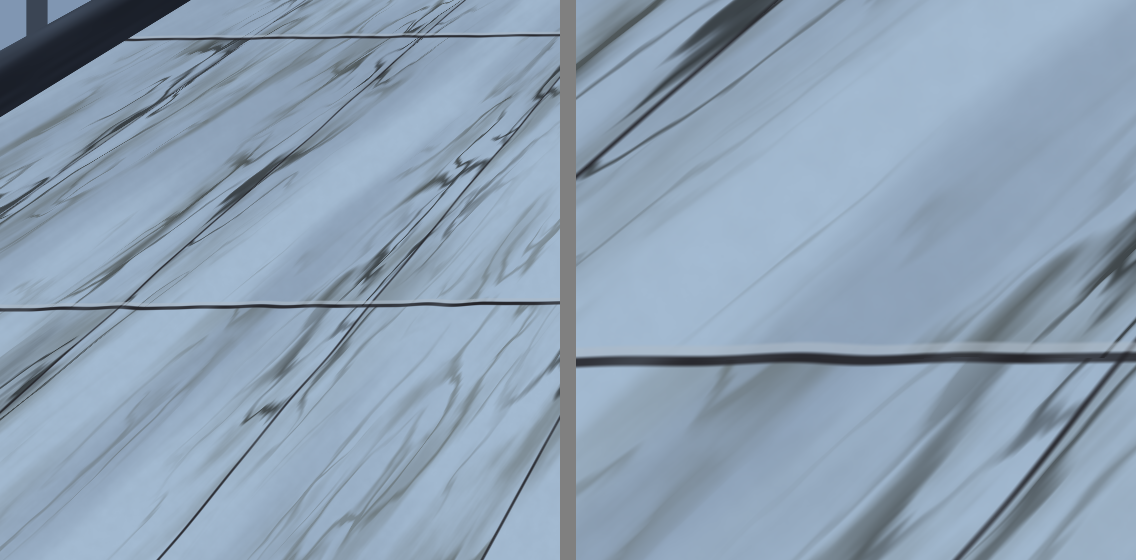
Left: the whole. Right: its middle third, enlarged.
A three.js fragment shader for this texture:

```glsl
// Draws pale blue veined marble slabs in perspective, with dark joints and a window frame in one corner.
varying vec2 vUv;

// Perspective: all long joints meet at VANISH; tile sizes are in floor units
const vec2 VANISH = vec2(1.93, 1.96);
const vec2 TILE_ORIGIN = vec2(-1.142, 0.6636);
const vec2 TILE_SIZE = vec2(0.2995, 0.309);
const float ROW_TILT = 0.011;

// Joints and frame
const float ROW_HALF_WIDTH = 0.0029;
const float COLUMN_HALF_WIDTH = 0.0015;
const float EDGE = 0.0015;
const float FRAME_INNER = -1.658;
const float FRAME_OUTER = -1.847;
const vec2 POST = vec2(0.066, 0.019);   // centre, half width

// Veins
const float VEIN_SHEAR = 0.22;
const vec2 VEIN_SCALE = vec2(5.0, 1.9);
const float CLUSTER_WIDTH = 0.17;
const float VEIN_STRENGTH = 0.85;

const vec3 MARBLE_LIGHT = vec3(0.635, 0.725, 0.815);
const vec3 MARBLE_SHADE = vec3(0.555, 0.635, 0.725);
const vec3 STAIN = vec3(0.36, 0.39, 0.38);
const vec3 VEIN_DARK = vec3(0.17, 0.19, 0.20);
const vec3 JOINT = vec3(0.14, 0.14, 0.16);
const vec3 BEVEL = vec3(0.68, 0.73, 0.78);
const vec3 FRAME_DARK = vec3(0.11, 0.13, 0.17);
const vec3 FRAME_LIGHT = vec3(0.23, 0.27, 0.33);
const vec3 GLASS = vec3(0.50, 0.59, 0.70);

float hash(vec2 p) {
  vec3 q = fract(p.xyx * 0.1031);
  q += dot(q, q.yzx + 33.33);
  return fract((q.x + q.y) * q.z);
}

float noise(vec2 p) {
  vec2 i = floor(p), f = fract(p);
  f = f * f * (3.0 - 2.0 * f);
  return mix(mix(hash(i), hash(i + vec2(1.0, 0.0)), f.x),
             mix(hash(i + vec2(0.0, 1.0)), hash(i + 1.0), f.x), f.y);
}

float fbm(vec2 p) {
  float sum = 0.0, amp = 0.5;
  for (int i = 0; i < 5; i++) {
    sum += amp * noise(p);
    p = mat2(1.6, 1.2, -1.2, 1.6) * p + 7.3;
    amp *= 0.5;
  }
  return sum;
}

// Broken hairlines along the zero crossings of warped noise
float hairlines(vec2 p) {
  float sum = 0.0;
  p += 0.9 * (vec2(fbm(p * 1.3), fbm(p * 1.3 + 19.0)) - 0.5);
  for (int i = 0; i < 4; i++) {
    float layer = float(i);
    vec2 q = p * (0.8 + 0.45 * layer) + 11.7 * layer;
    float ridge = abs(noise(q) - 0.5);
    float gate = smoothstep(0.38, 0.68, noise(q * 0.9 + 31.0));
    sum += gate * (1.0 - smoothstep(0.0, 0.055 + 0.015 * layer, ridge));
  }
  return min(sum, 1.0);
}

float stroke(float dist, float halfWidth) {
  return 1.0 - smoothstep(halfWidth - EDGE, halfWidth + EDGE, abs(dist));
}

void main() {
  // Floor coordinates, one unit per slab
  float depth = VANISH.y - vUv.y + ROW_TILT * (vUv.x - 0.5);
  float ray = (vUv.x - VANISH.x) / depth;
  vec2 slab = (vec2(ray, 1.0 / depth) - TILE_ORIGIN) / TILE_SIZE;
  slab += 0.012 * (vec2(noise(slab.yx * 9.0), 0.4 * noise(slab * 9.0)) - vec2(0.5, 0.2));
  vec2 id = floor(slab);
  vec2 nearest = floor(slab + 0.5);
  vec2 offset = slab - nearest;
  vec2 toJoint = offset * TILE_SIZE * vec2(0.72 * depth, depth * depth);

  // Cloudy marble with soft streaks
  vec2 grain = vec2(slab.x - VEIN_SHEAR * slab.y, slab.y) * VEIN_SCALE;
  float cloud = fbm(grain * 0.65 + 4.0);
  float glow = 0.64 - 0.35 * vUv.y + 0.25 * vUv.x + 1.5 * (cloud - 0.48);
  vec3 color = mix(MARBLE_SHADE, MARBLE_LIGHT, smoothstep(0.2, 0.9, glow));
  color *= 0.985 + 0.03 * fbm(vUv * 70.0);

  // Veins gather beside the long joints and differ from slab to slab
  vec2 shift = 40.0 * vec2(hash(id + 8.0), hash(id + 27.0));
  float cluster = exp(-pow((offset.x + 0.04) / CLUSTER_WIDTH, 2.0));
  cluster *= smoothstep(0.25, 0.65, noise(vec2(nearest.x * 5.3, slab.y * 4.5 + 2.0)));
  float scatter = smoothstep(0.48, 0.72, fbm(grain * 0.8 + shift));
  float presence = clamp(cluster + 0.6 * scatter, 0.0, 1.0);
  float smudge = smoothstep(0.4, 0.75, fbm(grain * 1.8 + shift.yx));
  float lines = hairlines(grain * 1.3 + shift);
  color = mix(color, STAIN, 0.5 * presence * smudge);
  color = mix(color, mix(STAIN, VEIN_DARK, cluster), VEIN_STRENGTH * presence * lines);

  // Joints, wider towards the viewer, with a pale bevel on the row joints
  float near = depth / 1.5;
  float wear = 0.75 + 0.25 * noise(slab * 14.0);
  float columnInk = wear * mix(0.5, 0.95, smoothstep(-1.0, 0.0, nearest.x));
  color = mix(color, JOINT, columnInk * stroke(toJoint.x, COLUMN_HALF_WIDTH * near));
  color = mix(color, BEVEL, 0.6 * stroke(toJoint.y - 0.006 * near, 0.003 * near));
  color = mix(color, JOINT, wear * stroke(toJoint.y, ROW_HALF_WIDTH * near));

  // Window frame, glass and post beyond the floor edge
  float across = clamp((FRAME_INNER - ray) / (FRAME_INNER - FRAME_OUTER), 0.0, 1.0);
  vec3 frame = mix(FRAME_DARK, FRAME_LIGHT, smoothstep(0.55, 0.95, across));
  frame *= 0.9 + 0.2 * noise(vec2(ray * 60.0, vUv.x * 9.0));
  vec3 pane = mix(GLASS, FRAME_LIGHT, stroke(vUv.x - POST.x, POST.y));
  frame = mix(pane, frame, smoothstep(-EDGE, EDGE, ray - FRAME_OUTER));
  color = mix(frame, color, smoothstep(-EDGE, EDGE, ray - FRAME_INNER));

  gl_FragColor = vec4(color, 1.0);
}
```
